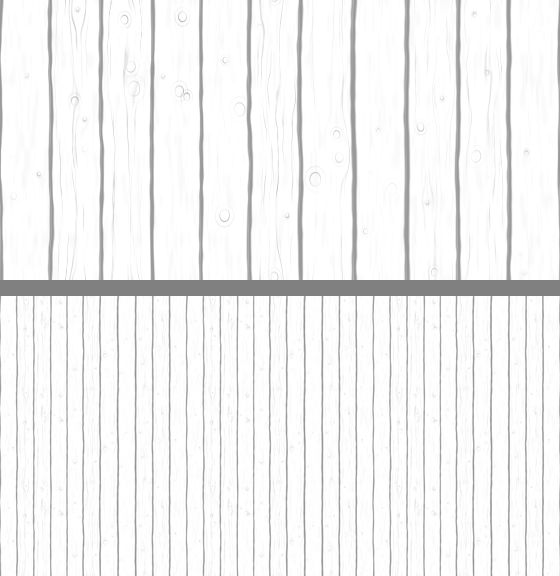
Top: one tile. Bottom: repeated 3 by 3.
Give the GLSL for this texture map, as a WebGL 2 fragment shader.

```glsl
#version 300 es
precision highp float;
// Seamless white-painted vertical boards with soft grey joints, fine cracks and small knots.

#define PLANKS 11.0
#define JOINT_CORE 0.020
#define JOINT_EDGE 0.066
#define JOINT_WOBBLE 0.045
#define JOINT_INK 0.40
#define CRACKS 9
#define CRACK_HALF_WIDTH 0.009
#define CRACK_INK 0.42
#define KNOTS 4
#define KNOT_INK 0.32
#define FIBRE_INK 0.022

uniform vec2 u_resolution;
out vec4 outColor;

const vec3 PAINT = vec3(1.0);
const float TAU = 6.28319;

float hash(vec2 p) {
  return fract(sin(dot(p, vec2(127.1, 311.7))) * 43758.5);
}

// Value noise that repeats after a whole number of cells.
float noise(vec2 p, vec2 period) {
  vec2 cell = floor(p), f = fract(p);
  f = f * f * (3.0 - 2.0 * f);
  vec2 a = mod(cell, period), b = mod(cell + 1.0, period);
  return mix(mix(hash(a), hash(vec2(b.x, a.y)), f.x),
             mix(hash(vec2(a.x, b.y)), hash(b), f.x), f.y);
}

// Noise along the board, wrapping from top to bottom.
float wave(float y, float cells, float seed) {
  return noise(vec2(seed, y * cells), vec2(997.0, cells));
}

// Thin stroke that fades instead of vanishing when below a pixel.
float stroke(float d, float halfWidth, float pixel) {
  float w = max(halfWidth, pixel);
  return halfWidth / w * (1.0 - smoothstep(0.0, w, abs(d)));
}

// Joint centre in board widths: uneven spacing plus a hand-cut wobble.
float jointCentre(float index, float y) {
  float id = mod(index, PLANKS);
  float offset = (id - 5.6) / 1.6;
  float wobble = wave(y, 5.0, id + 20.0) + 0.4 * wave(y, 19.0, id + 40.0) - 0.7;
  return index - 0.11 * exp(-offset * offset) + JOINT_WOBBLE * wobble;
}

float jointInk(float d, float index, float y) {
  float id = mod(index, PLANKS);
  float width = mix(0.72, 1.12, hash(vec2(id, 7.0))) + 0.3 * (wave(y, 24.0, id + 60.0) - 0.5);
  d /= width;
  float body = 1.0 - smoothstep(JOINT_CORE, JOINT_EDGE, abs(d));
  float ridge = (d + 0.014) / 0.011;
  float worn = wave(y, 7.0, id + 80.0);
  return JOINT_INK * body - 0.11 * worn * exp(-ridge * ridge);
}

void main() {
  vec2 uv = gl_FragCoord.xy / u_resolution;
  float pixel = PLANKS / u_resolution.x;
  float height = PLANKS * 0.5;
  float x = uv.x * PLANKS;

  // Joints, and the board this point lies on
  float base = floor(x), plank = 0.0, across = 0.0, joints = 0.0;
  for (int j = -1; j <= 2; j++) {
    float index = base + float(j);
    float d = x - jointCentre(index, uv.y);
    joints = max(joints, jointInk(d, index, uv.y));
    if (d > 0.0) {
      plank = mod(index, PLANKS);
      across = d;
    }
  }

  // Knots: broken rings that also push the grain aside
  float marks = 0.0, bend = 0.0;
  for (int i = 0; i < KNOTS; i++) {
    vec2 seed = vec2(plank + 3.0, float(i) * 5.0 + 11.0);
    float size = hash(seed + 0.3);
    float radius = 0.03 + 0.09 * size * size * size;
    vec2 centre = vec2(mix(0.2, 0.8, hash(seed)), hash(seed + 0.7));
    vec2 off = vec2(across - centre.x, (fract(uv.y - centre.y + 0.5) - 0.5) * height);
    float r = length(off * vec2(1.0, 0.8));
    float arc = 0.5 + 0.5 * cos(atan(off.y, off.x + 1e-5) - TAU * hash(seed + 0.9));
    float rings = stroke(r - radius, 0.016, pixel)
                + 0.35 * stroke(r - radius * 1.9, 0.012, pixel);
    marks += KNOT_INK * hash(seed + 0.5) * rings * mix(0.2, 1.0, arc);
    vec2 reach = off * vec2(4.0, 2.2);
    bend += 0.6 * off.x * exp(-dot(reach, reach));
  }

  // Cracks: wandering, broken strokes, denser on the weathered boards
  float weathered = smoothstep(-0.7, 1.0, cos(TAU * 3.0 * (plank - 1.5) / PLANKS));
  for (int i = 0; i < CRACKS; i++) {
    float seed = plank * 17.0 + float(i) + 100.0;
    float lane = mix(0.14, 0.86, hash(vec2(seed, 3.0)));
    float drift = 0.10 * (wave(uv.y, 4.0, seed) - 0.5) + 0.03 * (wave(uv.y, 17.0, seed) - 0.5);
    float broken = smoothstep(0.35, 0.9, wave(uv.y, 9.0, seed + 300.0))
                 * mix(0.4, 1.0, wave(uv.y, 41.0, seed + 300.0));
    float depth = mix(0.12, 1.0, weathered) * mix(0.25, 1.0, hash(vec2(seed, 9.0)));
    marks += CRACK_INK * depth * broken * stroke(across - bend - lane - drift, CRACK_HALF_WIDTH, pixel);
  }

  // Faint fibres in the paint
  vec2 cells = vec2(PLANKS * 18.0, 14.0);
  marks += FIBRE_INK * smoothstep(0.55, 1.0, noise(uv * cells, cells));

  float ink = max(joints, min(marks, 0.45));
  outColor = vec4(PAINT * (1.0 - ink), 1.0);
}
```
